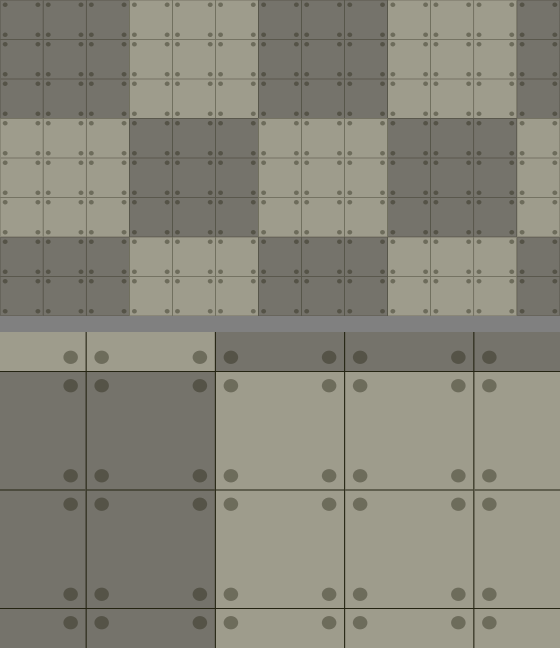
Top: the whole. Bottom: its middle third, enlarged.
Reproduce this pattern procedurally as a Shadertoy shader.

```glsl
// Riveted metal panels in a checkerboard of dark and light three-by-three blocks.
#define PANELS vec2(13.0, 8.0)
#define BLOCK 3.0
#define DARK_METAL vec3(0.46, 0.45, 0.42)
#define LIGHT_METAL vec3(0.62, 0.61, 0.55)
#define INK vec3(0.14, 0.14, 0.07)
#define SEAM_WIDTH 0.0085
#define RIVET_INSET 0.12
#define RIVET_RADIUS 0.056
#define RIVET_OPACITY 0.4

// Share of a pixel covered by a seam, per axis; all lengths in panel units.
vec2 seamCoverage(vec2 edgeDistance, vec2 pixel) {
    vec2 halfWidth = vec2(0.5 * SEAM_WIDTH);
    vec2 near = max(edgeDistance - 0.5 * pixel, -halfWidth);
    vec2 far = min(edgeDistance + 0.5 * pixel, halfWidth);
    return clamp((far - near) / pixel, 0.0, 1.0);
}

// Checkerboard of blocks, dark first.
vec3 blockColor(vec2 panel) {
    vec2 block = floor(panel / BLOCK);
    return mix(DARK_METAL, LIGHT_METAL, mod(block.x + block.y, 2.0));
}

void mainImage(out vec4 fragColor, in vec2 fragCoord) {
    // Panel grid, counted from the top left
    vec2 uv = fragCoord / iResolution.xy;
    vec2 grid = vec2(uv.x, 1.0 - uv.y) * PANELS;
    vec2 pixel = PANELS / iResolution.xy;
    vec2 local = fract(grid);
    vec2 edgeDistance = min(local, 1.0 - local);

    vec3 color = blockColor(floor(grid));

    // Four corner rivets, folded into one by symmetry
    float rivetDistance = length(edgeDistance - RIVET_INSET) - RIVET_RADIUS;
    float soft = 0.5 * (pixel.x + pixel.y);
    float rivet = clamp(0.5 - rivetDistance / soft, 0.0, 1.0);
    color = mix(color, INK, RIVET_OPACITY * rivet);

    // Thin seams between panels
    vec2 seam = seamCoverage(edgeDistance, pixel);
    color = mix(color, INK, max(seam.x, seam.y));

    fragColor = vec4(color, 1.0);
}
```
